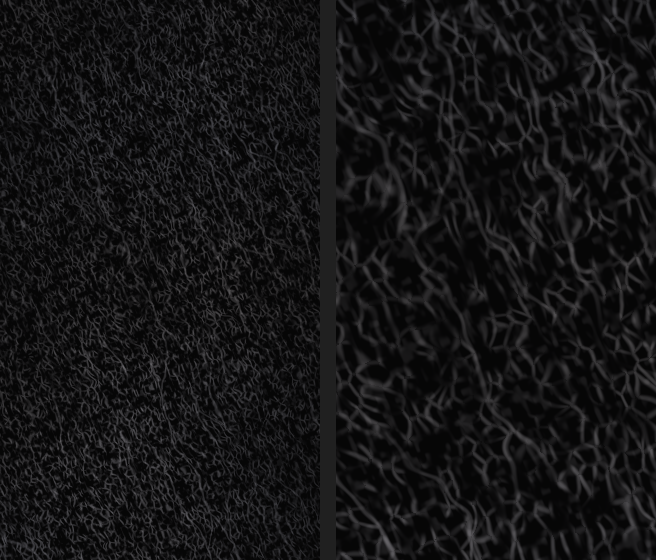
Left, the full canvas; right, a detail of the centre.
Reproduce this texture procedurally as a Shadertoy shader.

```glsl
float hash(vec2 p) {
    return fract(sin(dot(p, vec2(127.1, 311.7))) * 43758.5453);
}

vec2 hash2(vec2 p) {
    return vec2(hash(p), hash(p + 37.4));
}

float noise(vec2 p) {
    vec2 cell = floor(p), f = fract(p);
    f = f * f * (3.0 - 2.0 * f);
    return mix(mix(hash(cell), hash(cell + vec2(1, 0)), f.x),
               mix(hash(cell + vec2(0, 1)), hash(cell + vec2(1, 1)), f.x), f.y);
}

float fbm(vec2 p) {
    float sum = 0.0, amp = 0.5;
    for (int i = 0; i < 4; i++) {
        sum += amp * noise(p);
        p = p * 2.03 + 17.3;
        amp *= 0.5;
    }
    return sum / 0.9375;
}

// Stretched Voronoi: x = distance to the edge in canvas units, y = how far it faces sideways
vec2 crease(vec2 p, vec2 density) {
    p *= density;
    vec2 cell = floor(p), f = fract(p);
    vec2 nearest = vec2(0), home = vec2(0);
    float best = 9.0;
    for (int y = -1; y <= 1; y++)
    for (int x = -1; x <= 1; x++) {
        vec2 o = vec2(x, y);
        vec2 r = o + hash2(cell + o) - f;
        if (dot(r, r) < best) {
            best = dot(r, r);
            nearest = r;
            home = o;
        }
    }
    vec2 edge = vec2(9.0, 0.0);
    for (int y = -2; y <= 2; y++)
    for (int x = -2; x <= 2; x++) {
        vec2 o = home + vec2(x, y);
        vec2 r = o + hash2(cell + o) - f;
        vec2 across = r - nearest;
        if (dot(across, across) > 1e-4) {
            vec2 slope = across * density;
            float d = dot(0.5 * (r + nearest), across) / length(slope);
            if (d < edge.x) edge = vec2(d, abs(slope.x) / length(slope));
        }
    }
    return edge;
}

void mainImage(out vec4 fragColor, in vec2 fragCoord) {
    vec2 uv = fragCoord / iResolution.y;
    float soft = 0.5 / iResolution.y;

    // Hide direction: x runs across the creases, y along them
    vec2 hide = mat2(0.92, 0.39, 0.39, -0.92) * uv + 3.0;
    vec2 sway = vec2(fbm(hide * 9.0), fbm(hide * 9.0 + 50.0)) - 0.5;
    vec2 jitter = vec2(noise(hide * 75.0), noise(hide * 75.0 + 90.0)) - 0.5;

    // Small broken grain
    vec2 pebble = crease(hide + 0.03 * sway + 0.007 * jitter, vec2(112, 78));
    float grain = 1.0 - smoothstep(0.0002, 0.0021 + soft, pebble.x);
    grain *= mix(0.45, 1.0, pebble.y);
    grain *= smoothstep(0.22, 0.72, noise(hide * vec2(150, 95) + 8.0));

    // Long wandering wrinkles
    vec2 fold = crease(hide + 0.05 * sway + 0.006 * jitter, vec2(21, 5.5));
    float wrinkle = 1.0 - smoothstep(0.0003, 0.0022 + soft, fold.x);
    wrinkle *= fold.y * smoothstep(0.3, 0.65, noise(hide * vec2(16, 11) + 21.0));

    // Fine glints between the creases
    float glint = smoothstep(0.5, 0.95, noise(hide * vec2(290, 190)));

    // Broad uneven sheen, stronger toward the lower left
    float sheen = 0.62 + 0.75 * fbm(uv * 5.0 + 4.0);
    sheen += 0.35 * exp(-9.0 * dot(uv - vec2(0.16, 0.06), uv - vec2(0.16, 0.06)));
    sheen *= 1.0 - 0.25 * smoothstep(0.42, 0.57, uv.x);

    float shade = 0.17 * grain + 0.13 * wrinkle * (1.0 - 0.5 * grain) + 0.07 * glint;
    vec3 black = vec3(0.024, 0.023, 0.025);
    vec3 tint = mix(vec3(1.0, 0.97, 0.98), vec3(0.95, 0.97, 1.06), noise(uv * 4.0 + 12.0));
    fragColor = vec4(black + tint * shade * sheen, 1.0);
}
```
